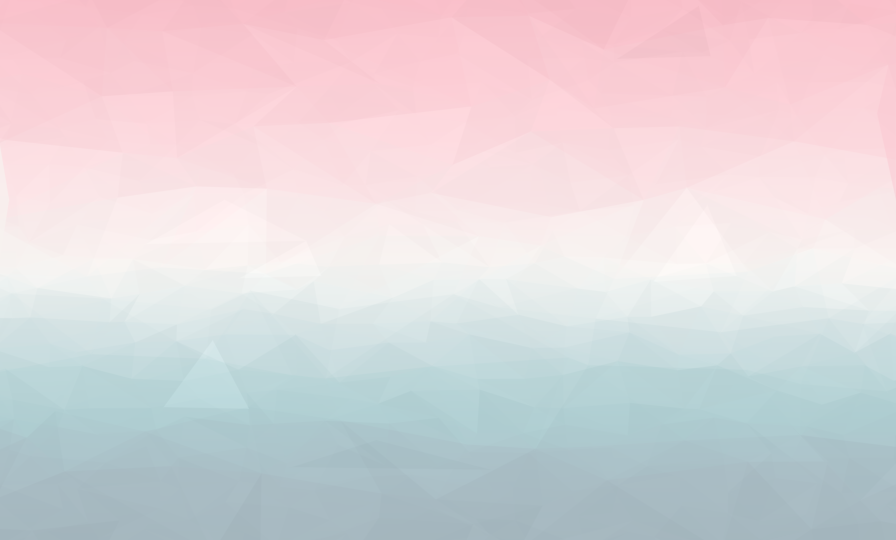
This background is drawn by a Shadertoy shader. Its source:

```glsl
// Pastel low-poly backdrop: pink sky fading through white into misty blue-grey facets.

float hash(vec2 p) {
    vec3 q = fract(p.xyx * vec3(0.1031, 0.1030, 0.0973));
    q += dot(q, q.yzx + 33.33);
    return fract((q.x + q.y) * q.z);
}

vec2 hash2(vec2 p) {
    return vec2(hash(p + 17.3), hash(p + 61.7));
}

float cornerSlope(vec2 cell, vec2 offset) {
    float angle = 6.2832 * hash(cell + 5.1);
    return dot(vec2(cos(angle), sin(angle)), offset);
}

float gradientNoise(vec2 p) {
    vec2 i = floor(p), f = fract(p);
    vec2 u = f * f * f * (f * (f * 6.0 - 15.0) + 10.0);
    vec2 e = vec2(1.0, 0.0);
    float low = mix(cornerSlope(i, f), cornerSlope(i + e.xy, f - e.xy), u.x);
    float high = mix(cornerSlope(i + e.yx, f - e.yx), cornerSlope(i + e.xx, f - e.xx), u.x);
    return mix(low, high, u.y);
}

// Vertical colour ramp, from the bottom edge to the top
vec3 ramp(float y) {
    const int STOPS = 12;
    float level[STOPS] = float[](0.0, 0.10, 0.17, 0.23, 0.30, 0.36,
                                 0.42, 0.47, 0.52, 0.62, 0.80, 1.0);
    vec3 tint[STOPS] = vec3[](
        vec3(0.645, 0.715, 0.745), vec3(0.660, 0.735, 0.765),
        vec3(0.670, 0.765, 0.790), vec3(0.685, 0.805, 0.820),
        vec3(0.735, 0.840, 0.850), vec3(0.800, 0.870, 0.880),
        vec3(0.870, 0.910, 0.910), vec3(0.930, 0.945, 0.940),
        vec3(0.970, 0.955, 0.945), vec3(0.980, 0.910, 0.915),
        vec3(0.985, 0.825, 0.850), vec3(0.970, 0.745, 0.785));
    vec3 color = tint[0];
    for (int i = 1; i < STOPS; i++) {
        float t = clamp((y - level[i - 1]) / (level[i] - level[i - 1]), 0.0, 1.0);
        color = mix(color, tint[i], t);
    }
    return color;
}

float cross2(vec2 a, vec2 b) {
    return a.x * b.y - a.y * b.x;
}

float edgeDistance(vec2 p, vec2 a, vec2 b) {
    return cross2(b - a, p - a) / max(length(b - a), 1e-4);
}

// Smooth coverage of a triangle of either winding
float triangle(vec2 p, vec2 a, vec2 b, vec2 c, float blur) {
    float winding = sign(cross2(b - a, c - a));
    float d = min(winding * edgeDistance(p, a, b),
              min(winding * edgeDistance(p, b, c), winding * edgeDistance(p, c, a)));
    return smoothstep(-blur, blur, d);
}

vec2 vertex(vec2 id, vec2 size, float seed) {
    return (id + 0.8 * (hash2(id + seed) - 0.5)) * size;
}

// Weighted facet sample: ramp height, tone, coverage
vec3 facet(vec2 p, vec2 a, vec2 b, vec2 c, float blur) {
    vec2 center = (a + b + c) / 3.0;
    float height = mix(p.y, center.y, 0.72) + 0.02 * gradientNoise(center * 5.0);
    float tone = hash(center * 91.0 + 40.0) - 0.5;
    return vec3(height, tone, 1.0) * triangle(p, a, b, c, blur);
}

// Jittered grid, each cell split along a random diagonal
vec2 mesh(vec2 p, vec2 size, float seed, float blur) {
    vec2 base = floor(p / size);
    vec3 sum = vec3(p.y, 0.0, 1.0) * 1e-3;
    for (int j = -1; j <= 1; j++)
    for (int i = -1; i <= 1; i++) {
        vec2 id = base + vec2(i, j);
        vec2 a = vertex(id, size, seed);
        vec2 b = vertex(id + vec2(1, 0), size, seed);
        vec2 c = vertex(id + vec2(1, 1), size, seed);
        vec2 d = vertex(id + vec2(0, 1), size, seed);
        bool rising = hash(id + seed + 9.0) > 0.5;
        sum += facet(p, a, b, rising ? c : d, blur);
        sum += facet(p, rising ? a : b, c, d, blur);
    }
    return sum.xy / sum.z;
}

void mainImage(out vec4 fragColor, in vec2 fragCoord) {
    vec2 p = fragCoord / iResolution.y;
    float blur = 0.8 / iResolution.y;
    float right = iResolution.x / iResolution.y;

    // Broad and fine facets, the fine ones strongest in the mist
    vec2 broad = mesh(p, vec2(0.165, 0.105), 23.0, blur);
    vec2 fine = mesh(p, vec2(0.088, 0.052), 71.0, blur);
    float mist = smoothstep(0.10, 0.28, p.y) * (1.0 - smoothstep(0.48, 0.62, p.y));
    vec2 surface = mix(broad, fine, mix(0.32, 0.68, mist));
    vec3 color = ramp(surface.x) + 0.024 * surface.y;

    // Larger landmark facets
    float light = 0.030 * triangle(p, vec2(0.394, 0.370), vec2(0.303, 0.246), vec2(0.461, 0.243), blur);
    light += 0.016 * triangle(p, vec2(0.567, 0.554), vec2(0.444, 0.485), vec2(0.595, 0.489), blur);
    light += 0.012 * triangle(p, vec2(0.416, 0.630), vec2(0.270, 0.548), vec2(0.567, 0.554), blur);
    light += 0.014 * triangle(p, vec2(1.310, 0.620), vec2(1.210, 0.478), vec2(1.364, 0.489), blur);
    light -= 0.018 * triangle(p, vec2(1.294, 0.989), vec2(1.143, 0.891), vec2(1.316, 0.896), blur);
    light -= 0.014 * triangle(p, vec2(0.697, 0.185), vec2(0.541, 0.135), vec2(0.909, 0.130), blur);
    color += light;

    // Pale sliver on the left edge, rosy one on the right
    float pale = triangle(p, vec2(-0.01, 0.79), vec2(-0.01, 0.46), vec2(0.017, 0.63), blur);
    float rosy = triangle(p, vec2(right, 0.94), vec2(right - 0.035, 0.79), vec2(right, 0.63), blur);
    color = mix(color, vec3(0.97, 0.95, 0.94), 0.7 * pale);
    color = mix(color, vec3(0.98, 0.78, 0.82), 0.5 * rosy);
    fragColor = vec4(clamp(color, 0.0, 1.0), 1.0);
}
```
